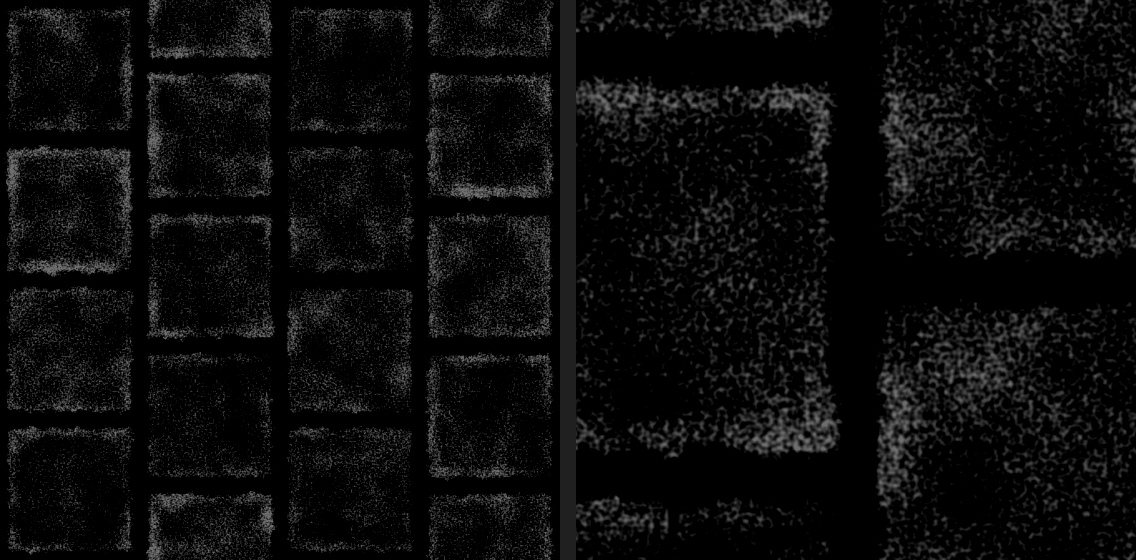
Left, the full canvas; right, a detail of the centre.
Reproduce this texture map procedurally as a WebGL 1 fragment shader.

```glsl
precision highp float;

// Worn square paving blocks: four columns of four, every other column shifted
// by about half a block. A rounded box distance gives each block a chalky rim;
// periodic gradient noise breaks the faces into patches and fine grain.

uniform vec2 u_resolution;

const float BLOCKS = 4.0;         // blocks across and down
const float COLUMN_SHIFT = 0.53;  // shift of odd columns, in blocks
const float HALF_SIZE = 0.465;    // half the block width, in blocks
const float CORNER = 0.06;
const float BRIGHTEST = 0.43;

vec2 hash2(vec2 p) {
  vec3 q = fract(vec3(p.xyx) * vec3(0.1031, 0.1030, 0.0973));
  q += dot(q, q.yzx + 33.33);
  return fract((q.xx + q.yz) * q.zy);
}

// Dot product of a lattice point's unit gradient with the offset from it.
float cornerSlope(vec2 cell, vec2 offset, float period, float seed) {
  float angle = 6.2831853 * hash2(mod(cell, period) + seed).x;
  return dot(vec2(cos(angle), sin(angle)), offset);
}

// Gradient noise that wraps across the canvas, roughly -0.7 to 0.7.
float gradientNoise(vec2 uv, float period, float seed) {
  vec2 p = uv * period;
  vec2 cell = floor(p);
  vec2 f = p - cell;
  vec2 w = f * f * f * (f * (f * 6.0 - 15.0) + 10.0);
  vec2 e = vec2(1.0, 0.0);
  float low = mix(cornerSlope(cell, f, period, seed),
                  cornerSlope(cell + e.xy, f - e.xy, period, seed), w.x);
  float high = mix(cornerSlope(cell + e.yx, f - e.yx, period, seed),
                   cornerSlope(cell + e.xx, f - e.xx, period, seed), w.x);
  return mix(low, high, w.y);
}

float fractalNoise(vec2 uv, float period, float seed) {
  float sum = 0.0;
  float weight = 1.0;
  for (int i = 0; i < 4; i++) {
    sum += weight * gradientNoise(uv, period, seed);
    period *= 2.0;
    seed += 17.0;
    weight *= 0.65;
  }
  return sum;
}

float roundedBox(vec2 p, float halfSize, float radius) {
  vec2 q = abs(p) - halfSize + radius;
  return length(max(q, 0.0)) + min(max(q.x, q.y), 0.0) - radius;
}

float segmentDistance(vec2 p, vec2 a, vec2 b) {
  vec2 ab = b - a;
  return length(p - a - ab * clamp(dot(p - a, ab) / dot(ab, ab), 0.0, 1.0));
}

// A short, nearly upright scuff on some of the blocks.
float scratch(vec2 p, vec2 id) {
  vec2 place = hash2(id + 71.0);
  vec2 a = (place - 0.5) * 0.5;
  vec2 b = a + vec2(0.06 * (place.y - 0.5), 0.2);
  float line = 1.0 - smoothstep(0.003, 0.014, segmentDistance(p, a, b));
  return line * step(0.65, hash2(id + 93.0).x);
}

// Amount of pale dust on a block; below zero the surface is bare.
float dustCover(vec2 uv, vec2 p, vec2 id) {
  vec2 tone = hash2(id + 11.0);
  float ragged = 0.03 * fractalNoise(uv, 48.0, 5.0);
  float depth = ragged - roundedBox(p, HALF_SIZE, CORNER);
  float inside = smoothstep(-0.015, 0.045, depth);
  float rim = 1.0 - smoothstep(0.05, 0.14, depth);
  float rimWear = 0.6 + 0.9 * gradientNoise(uv, 11.0, 41.0);
  float patches = fractalNoise(uv, 13.0, 130.0);

  float cover = -0.13 + 0.3 * (tone.x - 0.5);
  cover += rim * rimWear * mix(0.35, 0.9, tone.y);
  cover += 0.6 * patches + 0.25 * scratch(p, id);
  return cover - 1.7 * (1.0 - inside);
}

void main() {
  vec2 uv = gl_FragCoord.xy / u_resolution;

  // Block layout: wrapped block number and position from its centre
  vec2 grid = uv * BLOCKS;
  grid.y -= COLUMN_SHIFT * mod(floor(grid.x), 2.0);
  vec2 id = mod(floor(grid), BLOCKS);
  vec2 p = fract(grid) - 0.5;

  // Fine grain scatters the dust into specks
  float grain = 0.75 * gradientNoise(uv, 211.0, 201.0)
              + 0.85 * gradientNoise(uv, 337.0, 307.0);
  float dust = clamp(dustCover(uv, p, id) + grain, 0.0, 1.0);

  gl_FragColor = vec4(vec3(BRIGHTEST * dust), 1.0);
}
```
